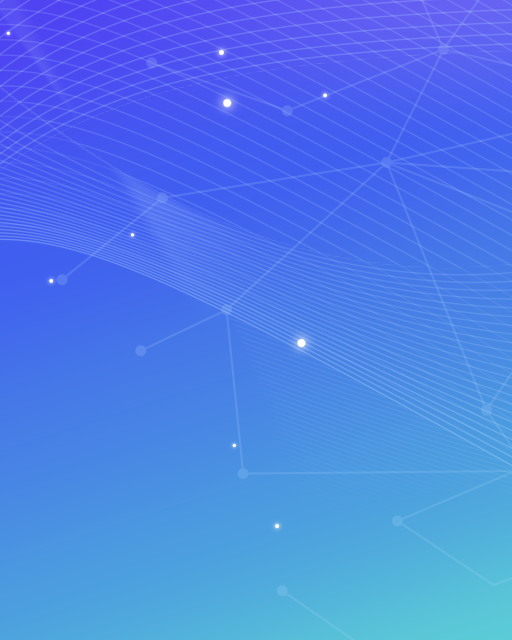
Write a WebGL 2 fragment shader that draws this background.

```glsl
#version 300 es
precision highp float;
uniform vec2 u_resolution;
out vec4 fragColor;

#define LINE_WIDTH 0.0011
#define NODE_RADIUS 0.0085
#define NODE_ALPHA 0.20
#define LINK_ALPHA 0.17
#define MESH_ALPHA 0.24
#define FAN_SPACING 0.024
#define RIBBON_LINES 23.0
#define GLOW_ALPHA 0.13

const vec3 LIGHT = vec3(0.72, 0.86, 1.0);
const vec3 VIOLET = vec3(0.56, 0.46, 0.96);

// Network joints: the first twelve are discs, the rest are link ends
const int DISCS = 12;
const vec2 JOINTS[24] = vec2[24](
  vec2(.237, .098), vec2(.449, .173), vec2(.693, .077), vec2(.604, .254),
  vec2(.254, .309), vec2(.097, .437), vec2(.354, .484), vec2(.220, .548),
  vec2(.380, .740), vec2(.760, .641), vec2(.621, .814), vec2(.441, .923),
  vec2(.655, -.01), vec2(.755, -.01), vec2(.805, .902), vec2(.805, .103),
  vec2(.805, .208), vec2(.805, .268), vec2(.805, .333), vec2(.805, .575),
  vec2(.805, .705), vec2(.805, .736), vec2(.771, .914), vec2(.567, 1.01));
const ivec2 LINKS[22] = ivec2[22](
  ivec2(0, 1), ivec2(1, 2), ivec2(2, 12), ivec2(2, 13), ivec2(2, 15), ivec2(2, 3),
  ivec2(3, 4), ivec2(4, 5), ivec2(3, 6), ivec2(6, 7), ivec2(6, 8), ivec2(3, 9),
  ivec2(3, 16), ivec2(3, 17), ivec2(3, 18), ivec2(9, 19), ivec2(9, 20), ivec2(8, 21),
  ivec2(10, 21), ivec2(10, 22), ivec2(22, 14), ivec2(11, 23));
// Sparks: position and radius
const vec3 SPARKS[9] = vec3[9](
  vec3(.355, .161, .0078), vec3(.471, .536, .0078), vec3(.346, .082, .0045),
  vec3(.508, .149, .0032), vec3(.207, .367, .0026), vec3(.080, .439, .0032),
  vec3(.366, .696, .0026), vec3(.433, .822, .0035), vec3(.013, .052, .0026));

// Edge curves of the wave bands, height measured downward
float upperEdge(float x) { return 0.07 + 0.197 * exp(-3.8 * x); }
float ribbonTop(float x) { return 0.418 - 0.58 * (x - 0.7) * (x - 0.7); }
float ribbonBottom(float x) { return 0.374 + 0.58 * (sqrt(x * x + 0.0484) - 0.22); }

float segmentDistance(vec2 p, vec2 a, vec2 b) {
  vec2 ab = b - a;
  return length(p - a - ab * clamp(dot(p - a, ab) / dot(ab, ab), 0.0, 1.0));
}

// Soft line at every whole value of a smooth field
float contour(float field, float width) {
  float slope = length(vec2(dFdx(field), dFdy(field))) * u_resolution.y;
  float d = abs(fract(field - 0.5) - 0.5) / max(slope, 0.001);
  float soft = 0.7 / u_resolution.y;
  return 1.0 - smoothstep(max(width - soft, 0.0), width + soft, d);
}

vec3 backdrop(vec2 p) {
  float t = p.y + 0.32 * p.x;
  vec3 c = mix(vec3(.31, .26, .95), vec3(.25, .37, .94), smoothstep(0.0, 0.43, t));
  c = mix(c, vec3(.28, .50, .90), smoothstep(0.38, 0.74, t));
  c = mix(c, vec3(.30, .63, .87), smoothstep(0.66, 1.02, t));
  c = mix(c, vec3(.36, .80, .84), smoothstep(0.94, 1.28, t));
  float violet = (1.0 - smoothstep(0.0, 0.24, p.y)) * smoothstep(0.05, 0.8, p.x);
  return mix(c, VIOLET, 0.45 * violet);
}

void main() {
  vec2 p = vec2(gl_FragCoord.x, u_resolution.y - gl_FragCoord.y) / u_resolution.y;
  float soft = 0.8 / u_resolution.y;
  float top = ribbonTop(p.x), bottom = ribbonBottom(p.x);
  vec3 color = backdrop(p);

  // Twisted veil of light, pinched where the bands cross
  vec2 q = p - vec2(0.153, 0.24);
  float above = smoothstep(-0.005, 0.03, 0.46 * q.y - q.x) * 0.0
    + smoothstep(0.0, 0.012, q.x - 0.72 * q.y) * smoothstep(0.0, 0.03, 0.46 * q.y - q.x);
  above *= step(q.y, 0.0) * (1.0 - smoothstep(0.0, 0.24, -q.y) * 0.6);
  float below = smoothstep(0.0, 0.03, q.x - 0.58 * q.y) * smoothstep(0.0, 0.006, p.y - top);
  below *= (1.0 - smoothstep(0.05, 0.3, q.x)) * (1.0 - smoothstep(0.08, 0.3, q.y));
  color = mix(color, LIGHT, GLOW_ALPHA * (1.6 * above + 1.3 * below));

  // Upper sheet of lines gathered along its lower edge
  float lift = upperEdge(p.x) - p.y;
  float sheet = contour(34.0 * pow(max(lift, 0.0001), 0.78), LINE_WIDTH);
  sheet *= smoothstep(-0.001, 0.001, lift);

  // Diagonal fan, faint once it passes under the ribbon
  float fan = contour((p.y - bottom) / FAN_SPACING, LINE_WIDTH);
  fan *= mix(0.75, 0.35, smoothstep(-0.005, 0.005, p.y - top));
  fan *= 1.0 - smoothstep(-0.002, 0.002, p.y - bottom);

  // Main ribbon, spread wide at both ends
  float across = (p.y - top) / (bottom - top);
  float power = mix(2.1, 1.0, smoothstep(0.0, 0.4, p.x));
  float ribbon = contour(RIBBON_LINES * pow(max(across, 0.001), power), LINE_WIDTH);
  ribbon *= smoothstep(-0.01, 0.01, across) * (1.0 - smoothstep(1.005, 1.02, across));
  ribbon *= 0.75 + 0.5 * smoothstep(0.5, 1.0, across);

  // Fine veil trailing beneath the ribbon
  float depth = p.y - bottom;
  float reach = 0.26 * smoothstep(0.34, 0.48, p.x) - 0.2 * smoothstep(0.48, 0.8, p.x);
  float veil = contour(depth / 0.0075 + 24.0 * p.x * p.x, 0.0008);
  veil *= smoothstep(0.0, 0.004, depth) * (1.0 - smoothstep(0.3, 1.0, depth / max(reach, 0.001)));
  color = mix(color, LIGHT, min(MESH_ALPHA * (sheet + fan + ribbon + 0.4 * veil), 0.6));

  // Network links and discs
  float link = 0.0, disc = 0.0;
  for (int i = 0; i < LINKS.length(); i++) {
    float d = segmentDistance(p, JOINTS[LINKS[i].x], JOINTS[LINKS[i].y]);
    link = max(link, 1.0 - smoothstep(0.0006, 0.0014 + soft, d));
  }
  for (int i = 0; i < DISCS; i++) {
    float d = length(p - JOINTS[i]);
    disc = max(disc, 1.0 - smoothstep(NODE_RADIUS - soft, NODE_RADIUS + soft, d));
  }
  color = mix(color, LIGHT, max(LINK_ALPHA * link, NODE_ALPHA * disc));

  // Sparks with a small halo
  for (int i = 0; i < SPARKS.length(); i++) {
    float r = SPARKS[i].z, d = length(p - SPARKS[i].xy);
    float core = 1.0 - smoothstep(0.6 * r, r + soft, d);
    color = mix(color, vec3(1.0), max(core, 0.45 * exp(-d * d / (2.5 * r * r))));
  }
  fragColor = vec4(color, 1.0);
}
```
